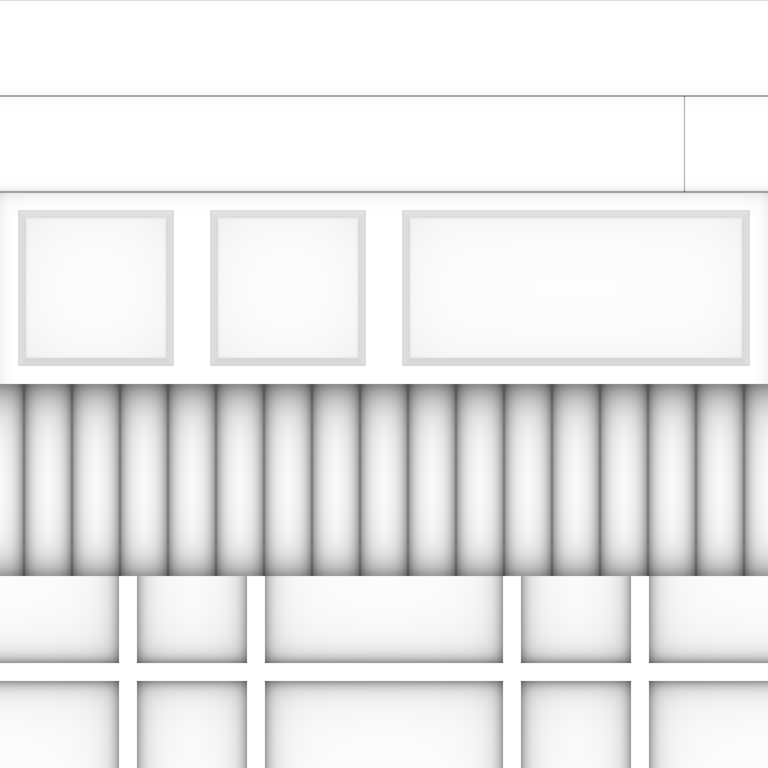
Give the GLSL for this texture map, as a three.js fragment shader.

```glsl
// Grey occlusion trim sheet: plain strips, bevelled panels, round ribs and tiles.
// The canvas is a 16 by 16 grid; each band is shaded by exponential falloff
// from the distance to its nearest seam, bar or frame.
varying vec2 vUv;

const float SOFT = 0.016; // half width of a smoothed edge, in grid units

float inside(float d) {
  return smoothstep(-SOFT, SOFT, d);
}

float line(float d, float halfWidth) {
  return 1.0 - smoothstep(halfWidth - SOFT, halfWidth + SOFT, abs(d));
}

// Light left after a shadow that fades with distance
float occlude(float d, float strength, float rate) {
  return 1.0 - strength * exp(-max(d, 0.0) * rate);
}

// White bars crossing over sunken tiles, every third column bar left out
float tiles(vec2 p) {
  float dx = abs(abs(mod(p.x, 8.0) - 4.0) - 4.0 / 3.0) - 0.1875;
  float dy = abs(p.y - 2.0) - 0.1875;
  float shade = 0.99 * occlude(dx, 0.34, 9.0) * occlude(dy, 0.38, 9.0);
  shade *= occlude(dx, 0.10, 2.4) * occlude(dy, 0.11, 2.4);
  return mix(1.0, shade, inside(min(dx, dy)));
}

// Upright cylinders with dark seams, shadowed at both ends
float ribs(vec2 p) {
  float seam = abs(fract(p.x) - 0.5);
  float shade = 0.995 * occlude(seam, 0.47, 7.0);
  shade *= occlude(8.0 - p.y, 0.46, 2.3) * occlude(p.y - 4.0, 0.40, 3.0);
  shade *= 1.0 - 0.13 * line(seam, 0.02);
  return max(shade, 0.32);
}

// Two square panels and one wide panel, each with a mitred bevel
float panels(vec2 p) {
  bool wide = p.x > 8.0;
  vec2 center = vec2(wide ? 12.0 : (p.x < 4.0 ? 2.0 : 6.0), 10.0);
  vec2 halfSize = vec2(wide ? 3.625 : 1.625, 1.625);
  vec2 offset = p - center;
  vec2 margin = halfSize - abs(offset);
  float depth = min(margin.x, margin.y);

  float face = offset.y > 0.0 ? 0.875 : 0.845;
  float bevel = mix(face, 0.862, inside(margin.y - margin.x));
  bevel += 0.02 - 0.2 * clamp(depth, 0.0, 0.17);
  bevel -= 0.03 * line(depth - 0.02, 0.012);

  vec2 inner = margin - 0.167;
  float floorShade = 0.992 * occlude(inner.x, 0.025, 2.0) * occlude(inner.y, 0.025, 2.0);
  floorShade -= 0.03 * line(depth - 0.18, 0.012);

  float frame = occlude(12.0 - p.y, 0.10, 8.0);
  frame *= occlude(min(p.x, 16.0 - p.x), 0.05, 8.0);
  float shade = mix(frame, bevel, inside(depth));
  return mix(shade, floorShade, inside(depth - 0.167));
}

// Nearly white strips split by hairlines
float strips(vec2 p) {
  float shade = occlude(p.y - 12.0, 0.12, 16.0);
  shade *= 1.0 - 0.03 * exp(-abs(p.y - 14.0) * 7.0);
  shade -= 0.27 * line(p.x - 14.26, 0.013) * inside(14.0 - p.y);
  shade -= 0.40 * line(p.y - 14.0, 0.016);
  return shade - 0.13 * line(p.y - 16.0, 0.022);
}

void main() {
  vec2 p = vUv * 16.0;

  // Stack the bands from bottom to top
  float shade = mix(tiles(p), ribs(p), inside(p.y - 4.0));
  shade = mix(shade, panels(p), inside(p.y - 8.0));
  shade = mix(shade, strips(p), inside(p.y - 12.0));

  // Dark joint above the panels
  shade -= 0.32 * line(p.y - 12.0, 0.018);
  gl_FragColor = vec4(vec3(clamp(shade, 0.0, 1.0)), 1.0);
}
```
